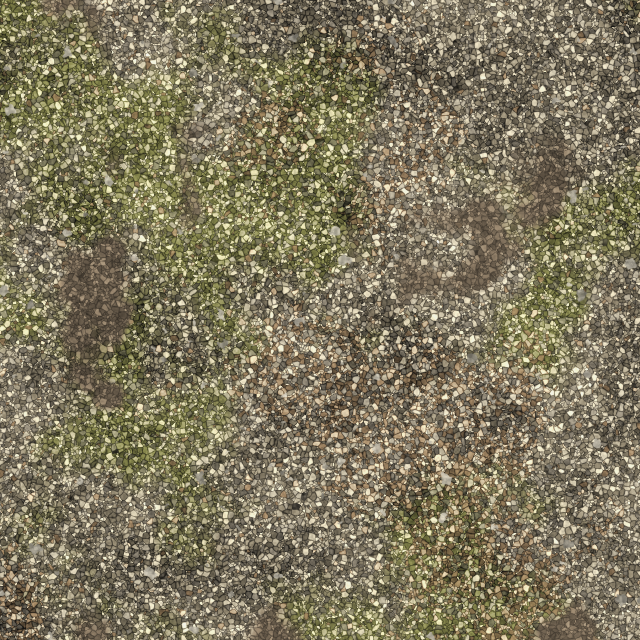
Reproduce this texture procedurally as a Shadertoy shader.

```glsl
// Mossy gravel ground: fine angular grit, pale chips, rust and bare soil patches.

float hash(vec2 p) {
    vec3 q = fract(p.xyx * vec3(0.1031, 0.1030, 0.0973));
    q += dot(q, q.yzx + 33.33);
    return fract((q.x + q.y) * q.z);
}

vec2 hash2(vec2 p) {
    return vec2(hash(p), hash(p + 71.7));
}

float noise(vec2 p) {
    vec2 i = floor(p), f = fract(p);
    f = f * f * (3.0 - 2.0 * f);
    return mix(mix(hash(i), hash(i + vec2(1, 0)), f.x),
               mix(hash(i + vec2(0, 1)), hash(i + vec2(1, 1)), f.x), f.y);
}

float fbm(vec2 p) {
    float sum = 0.0, amp = 0.5;
    for (int i = 0; i < 5; i++) {
        sum += amp * noise(p);
        p = mat2(1.6, 1.2, -1.2, 1.6) * p + 17.3;
        amp *= 0.5;
    }
    return sum;
}

// Voronoi grains: x = distance to the gap, yz = id of the grain
vec3 grains(vec2 p) {
    vec2 cell = floor(p), id = cell;
    float near = 9.0, next = 9.0;
    for (int y = -1; y <= 1; y++)
    for (int x = -1; x <= 1; x++) {
        vec2 c = cell + vec2(x, y);
        float d = length(c + hash2(c) - p);
        if (d < near) { next = near; near = d; id = c; }
        else next = min(next, d);
    }
    return vec3(next - near, id);
}

// Sparse larger stones: x = coverage, y = random tone
vec2 stones(vec2 p) {
    vec2 cell = floor(p), result = vec2(0);
    p += 0.35 * (vec2(noise(p * 4.0), noise(p * 4.0 + 31.0)) - 0.5);
    for (int y = -1; y <= 1; y++)
    for (int x = -1; x <= 1; x++) {
        vec2 c = cell + vec2(x, y);
        float pick = hash(c + 5.3);
        float radius = mix(0.15, 0.42, pow(hash(c + 9.1), 3.0));
        vec2 d = p - c - hash2(c + 2.7);
        d.x *= mix(0.75, 1.3, hash(c + 14.2));
        float cover = step(0.91, pick) * smoothstep(radius, radius - 0.09, length(d));
        if (cover > result.x) result = vec2(cover, hash(c + 21.0));
    }
    return result;
}

vec3 ground(vec2 uv) {
    // Broad patches
    float moss = smoothstep(0.38, 0.60, fbm(uv * 6.0 + 3.0));
    float rust = smoothstep(0.56, 0.72, fbm(uv * 5.0 + 40.0));
    float soil = smoothstep(0.62, 0.74, fbm(uv * 7.0 + 85.0));
    float shade = fbm(uv * 9.0 + 120.0) - 0.48;

    // Two sizes of grit, the coarse grains lying over the fine ones
    vec2 warped = uv + 0.003 * (vec2(noise(uv * 170.0), noise(uv * 170.0 + 50.0)) - 0.5);
    vec3 coarse = grains(warped * 120.0);
    vec3 fine = grains(warped * 205.0 + 60.0);
    vec3 grit = hash(coarse.yz + 8.0) > 0.5 ? coarse : fine;
    float level = hash(grit.yz + 3.0);
    float hue = hash(grit.yz + 13.0);

    // Brightness: random grain tone, dark gaps, fine roughness
    float tone = 0.34 + 0.50 * pow(level, 1.8);
    tone *= mix(0.50, 1.12, smoothstep(0.0, 0.32, grit.x));
    tone += 0.16 * (noise(uv * 330.0) - 0.5) + 0.30 * shade;
    tone = mix(tone, 0.33 + 0.35 * (tone - 0.45), 0.8 * soil);

    // Tint: warm grit, olive moss, orange rust, paler highlights
    vec3 tint = mix(vec3(1.08, 1.0, 0.83), vec3(1.02, 1.02, 0.58), moss);
    tint = mix(tint, vec3(1.05, 1.0, 0.92), 0.5 * step(0.75, hue));
    float orange = step(hue, 0.04 + 0.45 * rust);
    tint = mix(tint, vec3(1.25, 1.0, 0.72), 0.75 * orange);
    tint = mix(tint, vec3(1.14, 1.0, 0.82), soil);
    tint = mix(tint, vec3(1.04, 1.0, 0.88), 0.75 * smoothstep(0.5, 0.8, tone));
    vec3 color = tone * tint;

    // Grey and whitish stones
    vec2 stone = stones(uv * 42.0);
    float stoneTone = mix(0.52, 0.80, stone.y) + 0.25 * (noise(uv * 200.0) - 0.5);
    color = mix(color, stoneTone * vec3(1.03, 1.0, 0.92), 0.85 * stone.x * (1.0 - soil));
    return clamp(color, 0.07, 0.95);
}

void mainImage(out vec4 fragColor, in vec2 fragCoord) {
    // Four samples per pixel smooth the grain edges
    vec3 color = vec3(0);
    for (int i = 0; i < 4; i++) {
        vec2 offset = vec2(i % 2, i / 2) * 0.5 - 0.25;
        color += ground((fragCoord + offset) / iResolution.y);
    }
    fragColor = vec4(color / 4.0, 1.0);
}
```
